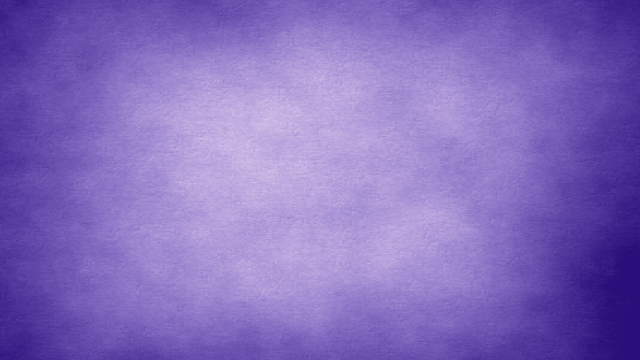
Give the GLSL for this background, as a WebGL 2 fragment shader.

```glsl
#version 300 es
precision highp float;
// Mottled violet parchment with a soft vignette, drifting clouds and crackled grain.

uniform vec2 u_resolution;
out vec4 fragColor;

float hash(vec2 p) {
    vec3 q = fract(vec3(p.xyx) * 0.1031);
    q += dot(q, q.yzx + 33.33);
    return fract((q.x + q.y) * q.z);
}

float noise(vec2 p) {
    vec2 cell = floor(p), f = fract(p);
    f = f * f * (3.0 - 2.0 * f);
    return mix(mix(hash(cell), hash(cell + vec2(1, 0)), f.x),
               mix(hash(cell + vec2(0, 1)), hash(cell + vec2(1, 1)), f.x), f.y);
}

// Layered noise centred on zero
float fbm(vec2 p) {
    float sum = 0.0, amplitude = 0.5;
    for (int i = 0; i < 5; i++) {
        sum += amplitude * (noise(p) - 0.5);
        p = mat2(1.6, 1.2, -1.2, 1.6) * p + 7.3;
        amplitude *= 0.5;
    }
    return sum;
}

// Broad light and dark patches: centre, radius, strength
float patches(vec2 uv) {
    const vec4 spots[12] = vec4[12](
        vec4(0.34, 0.95, 0.08, -0.12), vec4(0.51, 0.88, 0.09, 0.08),
        vec4(0.32, 0.58, 0.13, 0.04), vec4(0.55, 0.43, 0.09, -0.11),
        vec4(0.61, 0.70, 0.05, -0.10), vec4(0.73, 0.58, 0.05, -0.10),
        vec4(0.70, 0.73, 0.08, 0.05), vec4(0.50, 0.29, 0.09, 0.05),
        vec4(0.56, 0.14, 0.06, -0.11), vec4(0.94, 0.27, 0.10, -0.12),
        vec4(0.89, 0.80, 0.11, 0.07), vec4(0.74, 0.22, 0.08, 0.06));
    float sum = 0.0;
    for (int i = 0; i < 12; i++) {
        vec2 d = (uv - spots[i].xy) * vec2(1.0, 0.75) / spots[i].z;
        sum += spots[i].w * exp(-dot(d, d));
    }
    return sum;
}

// Thin wandering ridges along the middle level of a noise field
float ridge(vec2 p) {
    return 1.0 - smoothstep(0.0, 0.13, abs(noise(p) - 0.5));
}

// Broken crackle lines with a lit and a shaded side, over fine level fibres
float grain(vec2 p) {
    vec2 q = p * vec2(75.0, 95.0);
    float crackle = ridge(q) - ridge(q + vec2(0.25, -0.4));
    float cover = smoothstep(0.35, 0.7, noise(p * 34.0 + 3.0));
    float fibre = noise(p * vec2(150.0, 290.0)) - 0.5;
    float weave = noise(p * vec2(30.0, 210.0) + 8.0) - 0.5;
    return 0.5 * crackle * cover + 0.9 * fibre + 0.4 * weave;
}

void main() {
    vec2 uv = gl_FragCoord.xy / u_resolution;
    vec2 p = gl_FragCoord.xy / u_resolution.y;

    // Vignette, steeper at the sides, deepest in the lower corners
    vec2 edge = abs(uv - vec2(0.475, 0.51)) * 2.0;
    float tone = 0.97 * exp(-1.75 * pow(edge.x, 3.0) - 0.8 * pow(edge.y, 3.0));
    tone -= 0.14 * pow(edge.x, 4.0) * smoothstep(0.45, 0.0, uv.y);

    // Clouds, bent by a second noise field
    vec2 bend = vec2(fbm(p * 3.0 + 4.0), fbm(p * 3.0 + 31.0));
    tone += patches(uv + 0.08 * bend);
    tone += 0.24 * fbm(p * vec2(3.5, 5.5) + bend + 11.0);
    tone += 0.15 * fbm(p * vec2(16.0, 20.0) + 5.0);

    // Surface texture, clearer where the light falls
    tone += grain(p) * mix(0.06, 0.12, clamp(tone, 0.0, 1.0));

    // Deep indigo to pale lilac, with richer blue between
    tone = clamp(tone, -0.05, 1.15);
    vec3 color = mix(vec3(0.19, 0.09, 0.50), vec3(0.76, 0.68, 0.88), tone);
    color.b += 0.16 * tone * (1.0 - tone);
    fragColor = vec4(color, 1.0);
}
```
